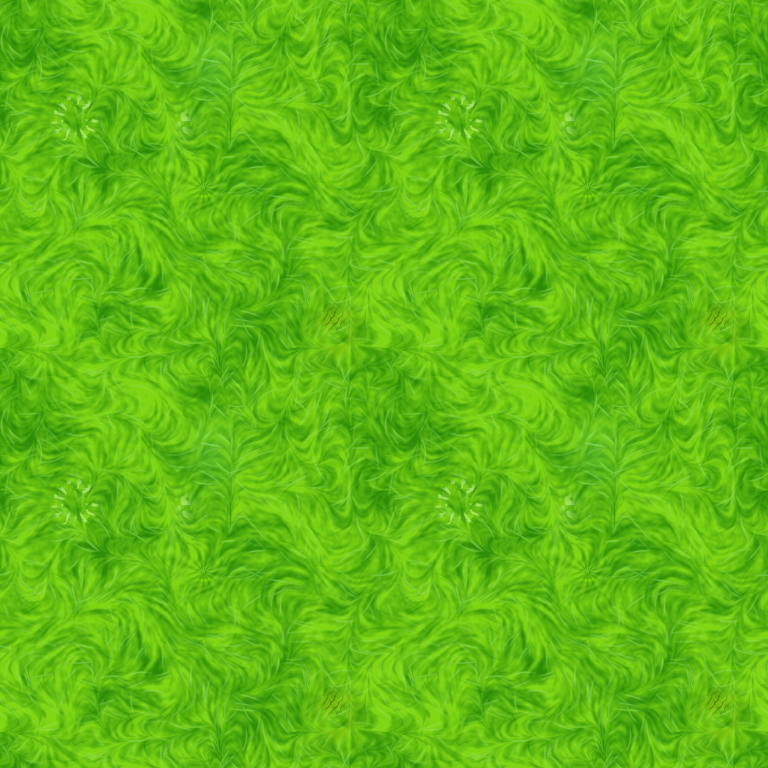
A WebGL 1 fragment shader for this texture:

```glsl
precision highp float;
// A lush lawn tile, repeated two by two: periodic noise gives soft clumps,
// noise smeared along a swirling flow field gives fine fibres, and layers of
// jittered curved blades, pale flowers and a dry patch lie on top.
#define REPEATS 2.0
#define CLUMP_GAIN 5.2
#define FIBRE_GAIN 8.5
#define FIBRE_STEP 0.0042
#define FLOW_CELLS 6.0
#define BLADE_CELLS 16.0
#define BLADE_WIDTH 0.0017
#define BLADE_OPACITY 0.55
#define GRASS vec3(0.385, 0.735, 0.06)
#define TONE vec3(0.070, 0.062, 0.010)
#define PALE vec3(0.56, 0.87, 0.40)
#define DRY vec3(0.50, 0.71, 0.04)
uniform vec2 u_resolution;

vec3 hash3(vec2 p) {
  vec3 q = fract(vec3(p.xyx) * vec3(0.1031, 0.1030, 0.0973));
  q += dot(q, q.yxz + 33.33);
  return fract((q.xxy + q.yzz) * q.zyx);
}

// Value noise on the unit tile, wrapping after a whole number of cells.
float noise(vec2 p, float cells) {
  p *= cells;
  vec2 i = floor(p), f = p - i;
  f = f * f * (3.0 - 2.0 * f);
  vec2 a = mod(i, cells), b = mod(i + 1.0, cells);
  return mix(mix(hash3(a).x, hash3(vec2(b.x, a.y)).x, f.x),
             mix(hash3(vec2(a.x, b.y)).x, hash3(b).x, f.x), f.y);
}

float clumps(vec2 p) {
  float sum = 0.0, weight = 0.5, cells = 7.0;
  for (int i = 0; i < 4; i++) {
    sum += weight * noise(p + 0.37 * float(i), cells);
    cells *= 2.0;
    weight *= 0.56;
  }
  return sum / 1.025;
}

float flowAngle(vec2 p) {
  return 9.0 * noise(p, FLOW_CELLS) + 1.5 * noise(p, 17.0);
}

// Fine noise averaged along the flow, in both directions.
float fibres(vec2 p) {
  float sum = 0.0;
  for (int side = 0; side < 2; side++) {
    vec2 q = p;
    float way = 1.0 - 2.0 * float(side);
    for (int i = 0; i < 6; i++) {
      float a = flowAngle(q);
      q += way * FIBRE_STEP * vec2(cos(a), sin(a));
      sum += noise(q, 110.0);
    }
  }
  return sum / 12.0;
}

// Coverage of pale (x) and shaded (y) curved blades.
vec2 blades(vec2 p, float px) {
  vec2 cover = vec2(0.0);
  for (int layer = 0; layer < 5; layer++) {
    vec2 shift = vec2(0.31, 0.47) * float(layer);
    vec2 base = floor(p * BLADE_CELLS + shift);
    for (int n = 0; n < 9; n++) {
      vec2 id = base + vec2(mod(float(n), 3.0), floor(float(n) / 3.0)) - 1.0;
      vec2 cell = mod(id, BLADE_CELLS);
      vec3 h = hash3(cell + 23.0 * float(layer) + 5.0);
      vec3 k = hash3(cell.yx + 41.0 * float(layer) + 90.0);
      vec2 root = (id + h.xy - shift) / BLADE_CELLS;
      float a = flowAngle(root) + 1.6 * (h.z - 0.5);
      vec2 d = mat2(cos(a), -sin(a), sin(a), cos(a)) * (p - root);
      float along = abs(d.x) * BLADE_CELLS / mix(0.4, 0.85, k.x);
      float across = abs(d.y - 14.0 * (k.y - 0.5) * d.x * d.x);
      float ink = 1.0 - smoothstep(0.0, BLADE_WIDTH + px, across);
      ink *= (1.0 - smoothstep(0.3, 1.0, along)) * k.z;
      cover = max(cover, ink * (h.z < 0.6 ? vec2(1.0, 0.0) : vec2(0.0, 1.0)));
    }
  }
  return cover;
}

vec2 offsetFrom(vec2 p, vec2 c) { return fract(p - c + 0.5) - 0.5; }

float patchAt(vec2 p, vec2 c, vec2 size) {
  vec2 d = offsetFrom(p, c) / size;
  return exp(-dot(d, d));
}

void main() {
  vec2 p = fract(gl_FragCoord.xy / u_resolution * REPEATS);
  float px = REPEATS / min(u_resolution.x, u_resolution.y);
  float grain = noise(p, 90.0);
  vec2 blade = blades(p, px);
  // Light and shade of the turf, with deeper hollows and a fanning tuft.
  float tone = CLUMP_GAIN * (clumps(p) - 0.5) + FIBRE_GAIN * (fibres(p) - 0.5);
  tone -= 1.4 * (patchAt(p, vec2(0.06, 0.87), vec2(0.07, 0.05)) + patchAt(p, vec2(0.39, 0.62), vec2(0.05, 0.04))
               + patchAt(p, vec2(0.11, 0.20), vec2(0.08, 0.025)) + patchAt(p, vec2(0.38, 0.26), vec2(0.03)));
  vec2 t = offsetFrom(p, vec2(0.53, 0.51));
  tone += 0.9 * patchAt(p, vec2(0.53), vec2(0.08)) * cos(13.0 * atan(t.x, t.y + 0.0001));
  vec3 color = GRASS + TONE * clamp(tone - blade.y, -3.0, 1.7);
  // Pale blades, denser and cooler around one clump.
  float cool = patchAt(p, vec2(0.55, 0.82), vec2(0.06, 0.08));
  color = mix(color, vec3(0.30, 0.70, 0.25), 0.35 * cool);
  color = mix(color, PALE, blade.x * (BLADE_OPACITY + 0.3 * cool));
  // Dry patch crossed by brown stems.
  float dry = patchAt(p, vec2(0.88, 0.14), vec2(0.055, 0.08));
  color = mix(color, DRY, 0.6 * dry * smoothstep(0.3, 0.7, noise(p, 36.0)));
  vec2 s = offsetFrom(p, vec2(0.867, 0.17));
  float stems = smoothstep(0.35, 0.9, cos(320.0 * (s.x - 0.75 * s.y) + 3.0 * grain));
  color = mix(color, vec3(0.29, 0.43, 0.02), 0.75 * stems * exp(-dot(s, s) / 0.0009));
  // A broken ring of petals and a small upright spray.
  vec2 f = offsetFrom(p, vec2(0.195, 0.69));
  float petals = 1.0 - smoothstep(0.008, 0.022, abs(length(f) - 0.045));
  petals *= smoothstep(0.1, 0.8, cos(13.0 * atan(f.y, f.x + 0.0001) + 2.0 * grain)) * smoothstep(0.25, 0.6, grain);
  float spray = patchAt(p, vec2(0.478, 0.68), vec2(0.018, 0.035)) * smoothstep(0.45, 0.65, grain);
  gl_FragColor = vec4(mix(color, vec3(0.72, 0.92, 0.52), 0.75 * max(petals, spray)), 1.0);
}
```
